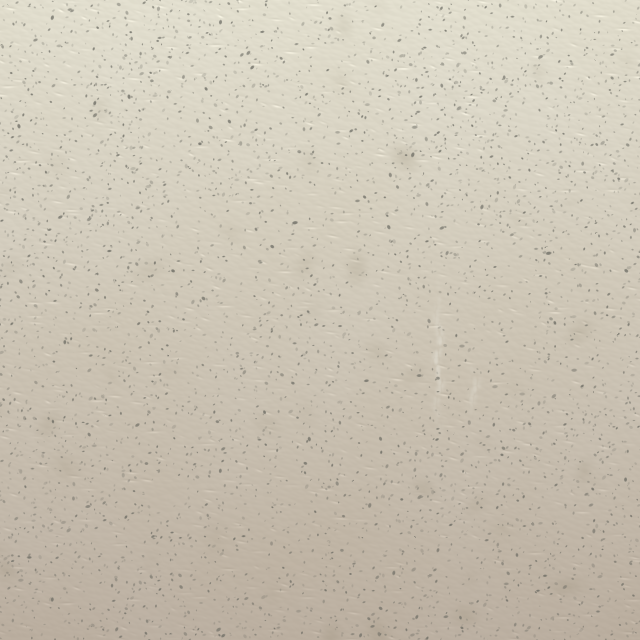
This texture is drawn by a Shadertoy shader. Its source:

```glsl
const vec3 BASE_BOTTOM = vec3(0.728, 0.680, 0.622);
const vec3 BASE_TOP = vec3(0.882, 0.868, 0.804);
const vec3 SPECK_COLOR = vec3(0.40, 0.40, 0.37);
const vec3 STAIN_COLOR = vec3(0.56, 0.52, 0.43);
const vec3 SCUFF_COLOR = vec3(0.90, 0.89, 0.85);
const vec3 MOTTLE_TINT = vec3(0.006, 0.008, 0.012);

const float FINE_SCALE = 105.0;     // speck cells per canvas height
const float COARSE_SCALE = 62.0;
const float FINE_RADIUS = 0.0020;
const float COARSE_RADIUS = 0.0030;
const float SPECK_EDGE = 0.0013;
const float STAIN_SCALE = 13.0;
const float STAIN_RADIUS = 0.017;

const vec2 GRAIN_SCALE = vec2(62.0, 125.0);
const float GRAIN_STEP = 0.0026;
const float GRAIN_STRENGTH = 0.026;
const vec2 DENT_CELLS = vec2(26.0, 62.0);
const vec2 DENT_SIZE = vec2(0.0085, 0.0019);
const float DENT_STRENGTH = 0.13;
const float DENT_TILT = -0.22;

vec2 hash2(vec2 p) {
    vec3 q = fract(p.xyx * vec3(0.1031, 0.1030, 0.0973));
    q += dot(q, q.yzx + 33.33);
    return fract((q.xx + q.yz) * q.zy);
}

vec2 rotate(vec2 p, float angle) {
    float c = cos(angle), s = sin(angle);
    return vec2(c * p.x + s * p.y, c * p.y - s * p.x);
}

// Distance to the nearest scattered cell point
float cellular(vec2 p) {
    vec2 cell = floor(p);
    float nearest = 4.0;
    for (int j = -1; j <= 1; j++)
    for (int i = -1; i <= 1; i++) {
        vec2 id = cell + vec2(i, j);
        vec2 d = id + hash2(id + 71.0) - p;
        nearest = min(nearest, dot(d, d));
    }
    return sqrt(nearest);
}

// Broad unevenness from layered sines
float mottle(vec2 p) {
    float sum = 0.0, weight = 0.5;
    for (int i = 0; i < 4; i++) {
        sum += weight * sin(p.x + 1.7 * sin(p.y)) * sin(p.y + 1.3 * sin(p.x * 0.8));
        p = rotate(p, 0.9) * 1.9 + 4.3;
        weight *= 0.6;
    }
    return sum;
}

// Scattered, slightly oval spots of varied size and depth
float spots(vec2 p, float scale, float coverage, float radius, float edge) {
    vec2 cell = floor(p * scale);
    float cover = 0.0;
    for (int j = -1; j <= 1; j++)
    for (int i = -1; i <= 1; i++) {
        vec2 id = cell + vec2(i, j);
        vec2 place = hash2(id + scale);
        vec2 kind = hash2(id + scale + 37.0);
        vec2 shape = hash2(id + scale + 113.0);
        vec2 d = rotate(p - (id + place) / scale, shape.x * 3.14);
        float r = radius * mix(0.45, 1.0, shape.y);
        float dist = length(d * vec2(mix(0.7, 1.0, shape.x), 1.25)) - r;
        float depth = mix(0.25, 0.95, kind.y * kind.y);
        float present = step(kind.x, coverage);
        cover = max(cover, present * depth * (1.0 - smoothstep(-edge, edge, dist)));
    }
    return cover;
}

// Short tilted dents, lit on one lip and shaded on the other
float dents(vec2 p) {
    vec2 q = rotate(p, DENT_TILT);
    vec2 cell = floor(q * DENT_CELLS);
    float light = 0.0;
    for (int j = -1; j <= 1; j++)
    for (int i = -1; i <= 1; i++) {
        vec2 id = cell + vec2(i, j);
        vec2 kind = hash2(id + 211.0);
        vec2 d = q - (id + hash2(id + 157.0)) / DENT_CELLS;
        d = rotate(d, (kind.y - 0.5) * 0.5) / DENT_SIZE;
        d.x /= mix(0.45, 1.2, kind.y);
        light -= step(kind.x, 0.5) * kind.x * 2.0 * (d.y - 0.25) * exp(-dot(d, d));
    }
    return light;
}

// Pale, broken rub mark
float scuff(vec2 p, vec2 center, vec2 size) {
    vec2 d = (p - center) / size;
    d.x += 0.6 * sin(p.y * 90.0);
    return exp(-dot(d, d)) * smoothstep(0.8, 0.2, cellular(p * vec2(130.0, 70.0)));
}

void mainImage(out vec4 fragColor, in vec2 fragCoord) {
    vec2 p = fragCoord / iResolution.y;
    float pixel = 1.0 / iResolution.y;
    float cloud = mottle(p * 7.0);

    // Lit base with soft clouding
    vec3 color = mix(BASE_BOTTOM, BASE_TOP, p.y + 0.03 * sin(p.x * 3.1));
    color += MOTTLE_TINT * cloud;

    // Fine embossed surface
    vec2 q = rotate(p, DENT_TILT);
    vec2 lightStep = vec2(0.3, 1.0) * GRAIN_STEP;
    float grain = cellular((q + lightStep) * GRAIN_SCALE) - cellular(q * GRAIN_SCALE);
    float relief = mix(0.7, 1.25, p.y);
    color += relief * (GRAIN_STRENGTH * grain + DENT_STRENGTH * dents(p));

    // Stains and scuffs
    float stain = spots(p, STAIN_SCALE, 0.3, STAIN_RADIUS, STAIN_RADIUS);
    color = mix(color, STAIN_COLOR, 0.22 * stain);
    float rub = scuff(p, vec2(0.685, 0.44), vec2(0.006, 0.085))
              + 0.7 * scuff(p, vec2(0.74, 0.39), vec2(0.007, 0.03));
    color = mix(color, SCUFF_COLOR, 0.5 * min(rub, 1.0));

    // Mineral specks
    float edge = max(SPECK_EDGE, pixel * 0.7);
    float coverage = 0.34 + 0.16 * cloud;
    float speck = max(spots(p, FINE_SCALE, coverage, FINE_RADIUS, edge),
                      spots(p, COARSE_SCALE, coverage * 0.8, COARSE_RADIUS, edge));
    color = mix(color, SPECK_COLOR, 0.8 * speck);

    fragColor = vec4(clamp(color, 0.0, 1.0), 1.0);
}
```
